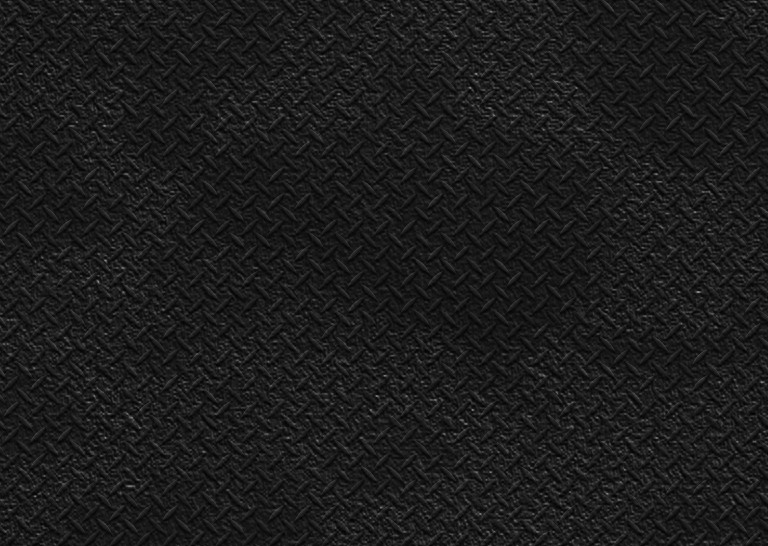
A WebGL 1 fragment shader for this texture:

```glsl
precision highp float;
// Black tread plate: two interleaved 29 x 21 lattices of slim raised lugs,
// one leaning right and one leaning left, lit from above, over a finely
// pebbled metal whose grain and brightness drift in broad worn patches.

uniform vec2 u_resolution;

float hash(vec2 p) {
  return fract(sin(dot(p, vec2(127.1, 311.7))) * 43758.545);
}

float noise(vec2 p) {
  vec2 i = floor(p), f = fract(p);
  f = f * f * (3.0 - 2.0 * f);
  return mix(mix(hash(i), hash(i + vec2(1.0, 0.0)), f.x),
             mix(hash(i + vec2(0.0, 1.0)), hash(i + vec2(1.0, 1.0)), f.x), f.y);
}

float fbm(vec2 p) {
  float sum = 0.0, amp = 0.5;
  for (int i = 0; i < 4; i++) {
    sum += amp * noise(p);
    p = p * 2.03 + 17.3;
    amp *= 0.5;
  }
  return sum;
}

// Lens outline: axis.x runs along the lug, axis.y across it
float lugDistance(vec2 axis) {
  float along = axis.x / 0.42;
  return abs(axis.y) - 0.085 * (1.0 - along * along);
}

// Rotate into lug axes; lean is +1 or -1, and the second axis points upward
vec2 lugAxes(vec2 q, float lean) {
  return vec2(q.x + lean * q.y, q.y - lean * q.x) * 0.7071;
}

// Slope of the pebbled surface toward the light
float pebbles(vec2 p) {
  vec2 toLight = vec2(0.03, 0.075);
  float coarse = noise(p * 7.5) - noise((p + toLight) * 7.5);
  float fine = noise(p * 13.0 + 41.0) - noise((p + toLight) * 13.0 + 41.0);
  return coarse * 0.65 + fine * 0.6;
}

void main() {
  vec2 p = gl_FragCoord.xy / u_resolution * vec2(29.0, 21.0);
  float soft = max(29.0 / u_resolution.x * 0.6, 0.018);

  // Worn areas carry a stronger, brighter grain
  float wear = smoothstep(0.36, 0.66, fbm(p * vec2(0.2, 0.3) + 5.0));
  float grain = pebbles(p);
  float shade = 0.1 * exp2(grain * mix(1.7, 2.9, wear));
  shade *= mix(0.92, 1.12, wear);

  // Raised lugs, one orientation per lattice
  for (int k = 0; k < 2; k++) {
    float lattice = float(k);
    float lean = 1.0 - 2.0 * lattice;
    vec2 g = p - vec2(0.43, 0.28) + 0.5 + 0.5 * lattice;
    vec2 q = fract(g) - 0.5;
    float variation = hash(floor(g) + 60.0 * lattice);

    // Soft shadow below the lug
    vec2 axis = lugAxes(q, lean);
    float shadowEdge = lugDistance(lugAxes(q + vec2(0.0, 0.09), lean));
    shade *= 1.0 - 0.58 * (1.0 - smoothstep(-0.04, 0.09, shadowEdge));

    // Dark lower flank rising to a pale upper edge
    float edge = lugDistance(axis);
    float face = mix(0.085, 0.155, smoothstep(-0.06, 0.05, axis.y));
    float rim = smoothstep(-0.05, 0.0, edge) * smoothstep(0.0, 0.04, axis.y);
    face += rim * mix(0.03, 0.08, variation);
    face *= mix(0.88, 1.12, variation) * exp2(grain * mix(0.5, 1.3, wear));
    shade = mix(shade, face, 1.0 - smoothstep(-soft, soft, edge));
  }

  // Broad unevenness of the finish
  shade *= 0.9 + 0.28 * fbm(p * 0.11 + 31.0);
  gl_FragColor = vec4(vec3(shade), 1.0);
}
```
